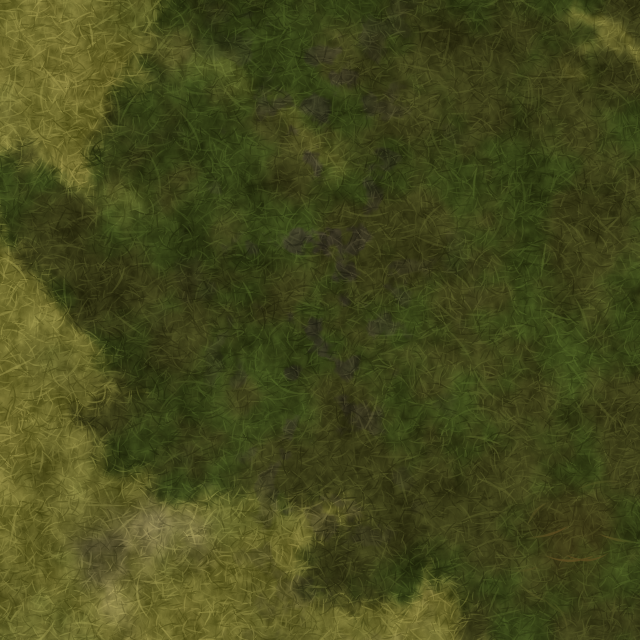
Reproduce this texture procedurally as a Shadertoy shader.

```glsl
#define BLADE_LAYERS 9
#define BLADE_SCALE 30.0
#define BLADE_WIDTH 0.032
#define BLADE_OPACITY 0.62
#define EDGE_SOFTNESS 0.026
#define EDGE_WARP 0.045
#define SHADE_DARK vec3(0.125, 0.125, 0.035)
#define SHADE_LIGHT vec3(0.40, 0.415, 0.185)
#define SUN_DARK vec3(0.25, 0.25, 0.055)
#define SUN_LIGHT vec3(0.71, 0.68, 0.36)
#define SOIL vec3(0.23, 0.20, 0.17)
#define STRAW vec3(0.62, 0.56, 0.40)

const int OUTLINE_COUNT = 23;
// Sunlit ground: lower bank, then upper bank, joined off canvas
const vec2 SUN_OUTLINE[OUTLINE_COUNT] = vec2[](
    vec2(-0.1, 0.72), vec2(0.08, 0.555), vec2(0.13, 0.48), vec2(0.195, 0.385),
    vec2(0.13, 0.365), vec2(0.17, 0.28), vec2(0.26, 0.215), vec2(0.46, 0.225),
    vec2(0.57, 0.195), vec2(0.475, 0.145), vec2(0.485, 0.08), vec2(0.56, 0.035),
    vec2(0.68, 0.1), vec2(0.735, 0.05), vec2(0.71, -0.2), vec2(-0.4, -0.2),
    vec2(-0.4, 1.2), vec2(0.26, 1.2), vec2(0.25, 0.93), vec2(0.18, 0.82),
    vec2(0.14, 0.70), vec2(0.07, 0.755), vec2(-0.1, 0.75));

vec4 hash42(vec2 p) {
    vec4 q = fract(p.xyxy * vec4(0.1031, 0.1030, 0.0973, 0.1099));
    q += dot(q, q.wzxy + 33.33);
    return fract((q.xxyz + q.yzzw) * q.zywx);
}

float noise(vec2 p) {
    vec2 cell = floor(p), f = fract(p);
    f = f * f * (3.0 - 2.0 * f);
    return mix(mix(hash42(cell).x, hash42(cell + vec2(1, 0)).x, f.x),
               mix(hash42(cell + vec2(0, 1)).x, hash42(cell + 1.0).x, f.x), f.y);
}

float fbm(vec2 p) {
    float sum = 0.0, gain = 0.5;
    for (int i = 0; i < 4; i++) {
        sum += gain * noise(p);
        p = mat2(1.6, 1.2, -1.2, 1.6) * p + 7.3;
        gain *= 0.5;
    }
    return sum / 0.9375;
}

float segmentDistance(vec2 p, vec2 a, vec2 b) {
    vec2 ab = b - a;
    return length(p - a - ab * clamp(dot(p - a, ab) / dot(ab, ab), 0.0, 1.0));
}

float outlineDistance(vec2 p) {
    float d = 10.0, side = 1.0;
    for (int i = 0; i < OUTLINE_COUNT; i++) {
        vec2 a = SUN_OUTLINE[i], b = SUN_OUTLINE[(i + 1) % OUTLINE_COUNT];
        d = min(d, segmentDistance(p, a, b));
        if ((a.y > p.y) != (b.y > p.y) &&
            p.x < a.x + (b.x - a.x) * (p.y - a.y) / (b.y - a.y)) side = -side;
    }
    return side * d;
}

float spot(vec2 p, vec2 center, vec2 radius) {
    vec2 q = (p - center) / radius;
    return exp(-dot(q, q));
}

// One curved, tapered blade per cell; returns tone and coverage
vec2 bladeLayer(vec2 p, float seed, float pixel, float density) {
    vec2 cell = floor(p), result = vec2(0);
    for (int j = -1; j <= 1; j++)
    for (int i = -1; i <= 1; i++) {
        vec2 id = cell + vec2(i, j);
        vec4 h = hash42(id + seed * 37.7), k = hash42(id + seed * 19.1 + 211.0);
        float angle = 1.7 + (h.z - 0.5) * 3.6;
        vec2 axis = vec2(cos(angle), sin(angle));
        vec2 q = p - id - h.xy;
        q = vec2(dot(q, axis), dot(q, vec2(-axis.y, axis.x)));
        q.y += (k.x - 0.5) * 0.9 * q.x * q.x;
        float taper = 1.0 - abs(q.x) / mix(0.4, 0.9, h.w);
        float d = abs(q.y) - BLADE_WIDTH * max(taper, 0.0);
        float cover = smoothstep(pixel, -pixel * 0.4, d) * smoothstep(0.0, 0.3, taper);
        cover *= step(k.z, density);
        if (cover > result.y) result = vec2(k.y, cover);
    }
    return result;
}

void mainImage(out vec4 fragColor, in vec2 fragCoord) {
    vec2 uv = fragCoord / iResolution.xy;
    float pixel = 1.0 / iResolution.y;

    // Grass tone: soft turf under stacked blades
    float clump = fbm(uv * 17.0 + 4.0);
    float tone = 0.36 + 0.5 * (clump - 0.5) + 0.55 * (fbm(uv * vec2(95.0, 75.0)) - 0.5);
    for (int i = 0; i < BLADE_LAYERS; i++) {
        float n = float(i), scale = BLADE_SCALE + 4.0 * mod(n * 5.0, 9.0);
        vec2 blade = bladeLayer(uv * scale + n * 13.7, n + 1.0, pixel * scale, 0.8);
        float bladeTone = mix(0.08, 0.76, blade.x) + 0.4 * (clump - 0.5);
        tone = mix(tone, bladeTone, blade.y * BLADE_OPACITY);
    }
    vec2 stalk = bladeLayer(uv * 21.0, 23.0, pixel * 21.0, 0.3);
    tone = mix(tone, 0.65 + 0.3 * stalk.x, stalk.y * 0.45);

    // Sunlight with ragged borders and small dapples
    vec2 warp = vec2(fbm(uv * 22.0), fbm(uv * 22.0 + 31.0)) - 0.5;
    vec2 ground = uv + warp * EDGE_WARP * 1.6;
    float border = outlineDistance(ground) - (tone - 0.4) * 0.035;
    float sun = smoothstep(EDGE_SOFTNESS, -EDGE_SOFTNESS, border);
    sun *= mix(0.72, 1.08, smoothstep(0.25, 0.65, fbm(uv * 9.0 + 12.0)));
    float ray = segmentDistance(ground, vec2(0.91, 0.965), vec2(1.03, 0.9));
    sun = max(sun, 0.85 * smoothstep(0.035, 0.0, ray));
    ray = segmentDistance(ground, vec2(0.455, 0.82), vec2(0.53, 0.75));
    sun = max(sun, 0.52 * smoothstep(0.045, 0.0, ray));
    ray = segmentDistance(ground, vec2(0.25, 0.93), vec2(0.39, 0.85));
    sun = max(sun, 0.42 * smoothstep(0.05, 0.0, ray));
    sun = max(sun, 0.45 * spot(ground, vec2(0.19, 0.68), vec2(0.05, 0.04)));
    sun = max(sun, 0.5 * spot(ground, vec2(0.9, 0.89), vec2(0.025, 0.02)));

    tone = clamp(tone, 0.0, 1.1);
    vec3 color = mix(mix(SHADE_DARK, SHADE_LIGHT, tone), mix(SUN_DARK, SUN_LIGHT, tone), sun);

    // Green growth, dry thatch and bare soil
    float green = (1.0 - sun) * smoothstep(0.4, 0.7, fbm(uv * 11.0 + 50.0));
    color *= mix(vec3(1), vec3(0.88, 1.05, 0.9), green);
    color *= 1.0 + 0.1 * spot(uv, vec2(0.8, 0.45), vec2(0.3)) * (1.0 - sun);
    float dry = spot(ground, vec2(0.26, 0.165), vec2(0.06, 0.035))
              + 0.6 * spot(ground, vec2(0.19, 0.08), vec2(0.025, 0.08));
    color = mix(color, STRAW * (0.55 + 0.95 * tone), 0.6 * min(dry, 1.0));
    float bare = smoothstep(0.58, 0.72, fbm(uv * 24.0 + 80.0))
               * spot(uv, vec2(0.5, 0.6), vec2(0.16, 0.5));
    bare = max(bare, 0.75 * spot(ground, vec2(0.155, 0.14), vec2(0.04, 0.045)));
    color = mix(color, SOIL * (0.35 + 1.5 * tone), 0.65 * bare);

    // Rusty stalks in the lower right
    float rust = spot(uv, vec2(0.9, 0.15), vec2(0.07, 0.08));
    color = mix(color, vec3(0.40, 0.29, 0.12), rust * (0.15 + 0.55 * stalk.y));
    fragColor = vec4(color, 1.0);
}
```
